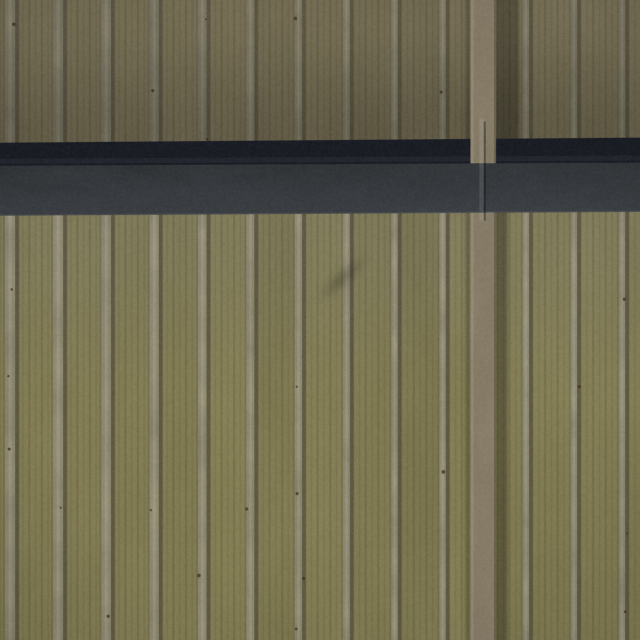
Give the GLSL for this texture, as a WebGL 2 fragment shader.

```glsl
#version 300 es
precision highp float;
uniform vec2 u_resolution;
out vec4 outColor;

const float RIB_PITCH = 0.0751;
const vec2 POST = vec2(0.735, 0.775);
const vec3 OLIVE = vec3(0.505, 0.485, 0.325);
const vec3 DUSTY = vec3(0.455, 0.425, 0.335);
const vec3 RIB = vec3(0.555, 0.535, 0.455);
const vec3 SHADE = vec3(0.335, 0.315, 0.245);
const vec3 POST_PAINT = vec3(0.525, 0.485, 0.405);
const vec3 STEEL = vec3(0.225, 0.24, 0.255);
const vec3 STEEL_DARK = vec3(0.105, 0.115, 0.145);

float hash(vec2 p) {
  p = fract(p * vec2(0.1031, 0.1137));
  p += dot(p, p.yx + 33.33);
  return fract((p.x + p.y) * p.x * 91.7);
}

float noise(vec2 p) {
  vec2 i = floor(p), f = fract(p);
  f = f * f * (3.0 - 2.0 * f);
  return mix(mix(hash(i), hash(i + vec2(1, 0)), f.x),
             mix(hash(i + vec2(0, 1)), hash(i + vec2(1, 1)), f.x), f.y);
}

float fbm(vec2 p) {
  float sum = 0.0, gain = 0.5;
  for (int i = 0; i < 4; i++) {
    sum += gain * noise(p);
    p = p * 2.03 + 17.0;
    gain *= 0.5;
  }
  return sum;
}

// Soft coverage of the interval from lo to hi
float band(float v, float lo, float hi, float soft) {
  return smoothstep(lo - soft, lo + soft, v) - smoothstep(hi - soft, hi + soft, v);
}

// Ribbed sheet with fine grooves; the sheet restarts behind the post
vec3 cladding(vec2 uv, float beamTop, float soft) {
  float start = uv.x < POST.y ? 0.0156 : 0.8216;
  float cell = (uv.x - start) / RIB_PITCH;
  float id = floor(cell + 0.5) + step(POST.y, uv.x) * 40.0;
  float d = (fract(cell + 0.5) - 0.5) * RIB_PITCH;
  float panel = fract(cell);

  float above = step(beamTop - 0.05, uv.y);
  vec3 color = mix(OLIVE, DUSTY, above * 0.85);
  color = mix(color, vec3(0.49, 0.47, 0.37), 0.5 * smoothstep(0.35, 0.65, uv.y) * (1.0 - above));
  color *= 0.97 + 0.06 * hash(vec2(floor(cell), 4.0));
  color += 0.05 * (fbm(uv * vec2(14.0, 5.0)) - 0.47);

  for (int i = 0; i < 5; i++) {
    float groove = 0.27 + 0.131 * float(i);
    float depth = i % 2 == 1 ? 0.14 : 0.07;
    color *= 1.0 - depth * band(panel, groove - 0.016, groove + 0.016, 0.025);
  }

  // Rib with a bright left lip, a worn face and a shadow on its right
  float halfWidth = mix(0.0078, 0.0048, smoothstep(0.0, 0.7, uv.x));
  float wear = fbm(vec2(id * 9.0, uv.y * 24.0));
  color = mix(color, SHADE, 0.8 * band(d, halfWidth, halfWidth + 0.0065, soft * 1.3));
  color = mix(color, SHADE, 0.3 * band(d, -halfWidth - 0.003, -halfWidth, soft));
  vec3 ribColor = RIB * (0.91 + 0.18 * wear) * mix(1.0, 0.88, above);
  color = mix(color, ribColor, 0.88 * band(d, -halfWidth, halfWidth, soft));
  color += 0.045 * band(d, -halfWidth * 0.3, halfWidth * 0.35, soft);

  // Sparse rust specks beside the ribs
  float row = floor(uv.y * 16.0);
  vec2 key = vec2(id + 3.0, row + 7.0);
  vec2 speck = vec2(d - 0.014 * (hash(key + 5.0) - 0.4),
                    (fract(uv.y * 16.0) - 0.2 - 0.6 * hash(key + 9.0)) / 16.0);
  float radius = 0.0015 + 0.0015 * hash(key + 2.0);
  float rust = step(0.84, hash(key)) * (1.0 - smoothstep(radius - soft, radius + soft, length(speck)));
  color = mix(color, vec3(0.24, 0.19, 0.13), 0.75 * rust);

  // Diagonal smudge and the shade over the upper sheet
  vec2 q = mat2(0.76, -0.65, 0.65, 0.76) * (uv - vec2(0.535, 0.565)) * vec2(28.0, 90.0);
  color *= 1.0 - 0.18 * exp(-dot(q, q));
  color *= 1.0 - 0.17 * above * (1.0 - smoothstep(beamTop, beamTop + 0.2, uv.y));
  float shadowWidth = mix(0.018, 0.036, above);
  color *= 1.0 - 0.28 * band(uv.x, POST.y, POST.y + shadowWidth, 0.004);
  return color * (1.0 - 0.2 * band(uv.x, POST.x - 0.008, POST.x, 0.004));
}

vec3 postSurface(vec2 uv, float soft) {
  vec3 color = POST_PAINT * (0.96 + 0.08 * fbm(uv * vec2(30.0, 12.0)));
  color += 0.05 * band(uv.x, POST.x + 0.001, POST.x + 0.005, soft);
  return color * (1.0 - 0.22 * band(uv.x, POST.y - 0.003, POST.y, soft));
}

// Two-part beam: recessed dark flange above a lit front face
vec3 beamSurface(vec2 uv, float fold, float bottom, float soft) {
  vec3 face = STEEL * (0.92 + 0.16 * fbm(uv * vec2(9.0, 30.0)));
  face *= mix(1.04, 0.88, smoothstep(bottom, fold, uv.y));
  vec3 flange = STEEL_DARK + 0.035 * band(uv.y, fold + 0.003, fold + 0.011, soft);
  vec3 color = mix(face, flange, smoothstep(fold - soft, fold + soft, uv.y));
  return color + 0.05 * band(uv.y, bottom, bottom + 0.002, soft);
}

void main() {
  vec2 uv = gl_FragCoord.xy / u_resolution;
  float soft = 0.8 / min(u_resolution.x, u_resolution.y);
  float top = mix(0.777, 0.785, uv.x);
  float fold = mix(0.741, 0.746, uv.x);
  float bottom = mix(0.663, 0.669, uv.x);
  float onFace = band(uv.y, bottom, fold, soft);

  vec3 color = cladding(uv, top, soft);
  color = mix(color, beamSurface(uv, fold, bottom, soft), band(uv.y, bottom, top, soft));
  color = mix(color, postSurface(uv, soft), band(uv.x, POST.x, POST.y, soft) * (1.0 - onFace));

  // Bracket joining post and beam
  float bracket = band(uv.x, 0.749, 0.756, soft) * band(uv.y, 0.655, 0.815, soft);
  color = mix(color, mix(vec3(0.57, 0.54, 0.48), vec3(0.31, 0.33, 0.34), onFace), 0.8 * bracket);
  color *= 1.0 - 0.35 * band(uv.x, 0.756, 0.759, soft) * band(uv.y, 0.655, 0.81, soft);

  // Fine grain and darker corners
  color += 0.025 * (noise(uv * 380.0) - 0.5);
  color *= 1.0 - 0.07 * smoothstep(0.4, 0.75, length(uv - 0.5));
  outColor = vec4(color, 1.0);
}
```
